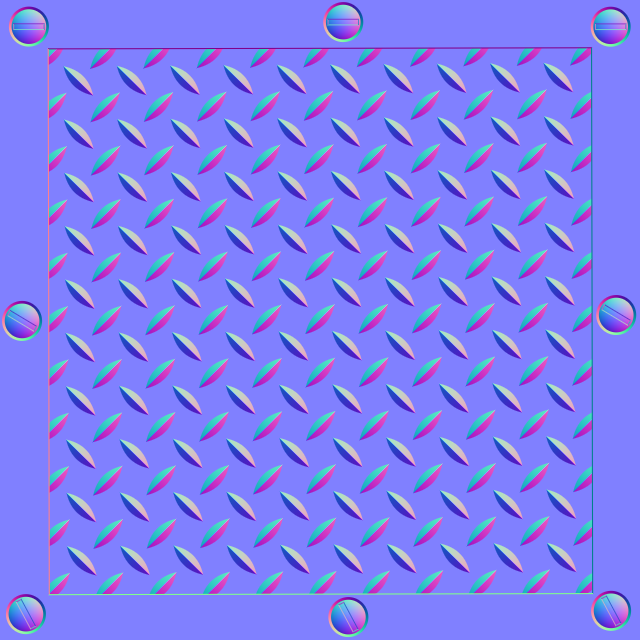
Write a WebGL 1 fragment shader that draws this texture map.

```glsl
precision highp float;
// Normal map of a recessed diamond tread plate framed by eight slotted screws.
uniform vec2 u_resolution;

// Antialiased coverage: 1 where the signed distance d is negative.
float cover(float d, float pixel) {
  return clamp(0.5 - d / pixel, 0.0, 1.0);
}

vec2 rotate(vec2 p, float angle) {
  float c = cos(angle), s = sin(angle);
  return vec2(c * p.x - s * p.y, s * p.x + c * p.y);
}

// Adds one pointed, ridged stud lying along the unit vector axis.
vec3 addStud(vec3 normal, vec2 p, vec2 axis, float pixel) {
  vec2 across = vec2(-axis.y, axis.x);
  float u = dot(p, axis) / 0.39;
  float v = dot(p, across);
  float edge = (abs(v) - 0.125 * (1.0 - u * u)) / sqrt(1.0 + 0.41 * u * u);
  float side = clamp(v / 0.013, -1.0, 1.0);
  vec3 face = normalize(vec3(across * side * 0.8 + axis * u * 0.43, 0.5));
  return mix(normal, face, cover(edge, max(pixel, 0.02)));
}

// Screw centre for column i and row j, each -1, 0 or 1, slightly off the grid.
vec2 screwCentre(float i, float j) {
  float midColumn = 1.0 - i * i;
  float midRow = 1.0 - j * j;
  float x = 5.984 + 0.012 * j + i * (5.47 + 0.1 * midRow - 0.016 * j)
          + midColumn * (0.5 - 0.06 * j);
  float y = 6.008 + 5.492 * j + 0.086 * j * midColumn + 0.03 * midRow
          + i * (0.015 + 0.04 * midRow - 0.016 * j);
  return vec2(x, y);
}

// Domed head inside an inward-sloping rim, with an engraved slot.
vec3 addScrew(vec3 normal, vec2 p, float angle, float pixel) {
  float r = length(p);
  vec2 outward = p / max(r, 0.001);
  vec3 rim = normalize(vec3(-outward, 0.3));
  vec2 tilt = p / 0.325 * 0.86;
  vec3 dome = vec3(tilt, sqrt(max(1.0 - dot(tilt, tilt), 0.1)));

  // Slot outline, shaded as walls that face the slot's middle
  vec2 q = rotate(p, -angle);
  vec2 box = abs(q) - vec2(0.285, 0.053);
  float outline = abs(max(box.x, box.y)) - 0.009;
  vec2 wall = box.x > box.y ? vec2(-sign(q.x), 0.0) : vec2(0.0, -sign(q.y));
  vec3 slot = normalize(vec3(rotate(wall, angle), 0.6));
  dome = mix(dome, slot, 0.75 * cover(outline, pixel));

  vec3 head = mix(rim, dome, cover(r - 0.325, pixel));
  return mix(normal, head, cover(r - 0.375, pixel));
}

void main() {
  // The canvas is twelve stud pitches wide
  vec2 p = 12.0 * gl_FragCoord.xy / u_resolution;
  float pixel = 12.0 / min(u_resolution.x, u_resolution.y);
  vec3 flatNormal = vec3(0.0, 0.0, 1.0);

  // Two interleaved lattices of studs leaning opposite ways
  vec2 lattice = rotate(p - vec2(1.469, 10.484), -0.007);
  vec3 studs = addStud(flatNormal, fract(lattice + 0.5) - 0.5,
                       vec2(0.7071, -0.7071), pixel);
  studs = addStud(studs, fract(lattice) - 0.5, vec2(0.7071), pixel);

  // Recessed panel and its thin bevel
  vec2 c = rotate(p - vec2(6.008, 5.977), -0.002);
  vec2 border = abs(c) - vec2(5.094, 5.117);
  float panel = max(border.x, border.y);
  vec3 normal = mix(flatNormal, studs, cover(panel, pixel));
  vec2 inward = border.x > border.y ? vec2(-sign(c.x), 0.0)
                                    : vec2(0.0, -sign(c.y));
  normal = mix(normal, vec3(inward, 0.1), cover(abs(panel) - 0.01, pixel));

  // Screws around the margin, turned further in each lower row
  for (int k = 0; k < 9; k++) {
    float i = mod(float(k), 3.0) - 1.0;
    float j = floor(float(k) / 3.0) - 1.0;
    if (k != 4) {
      normal = addScrew(normal, p - screwCentre(i, j), -0.54 * (1.0 - j), pixel);
    }
  }

  gl_FragColor = vec4(0.5 + 0.5 * normal, 1.0);
}
```
